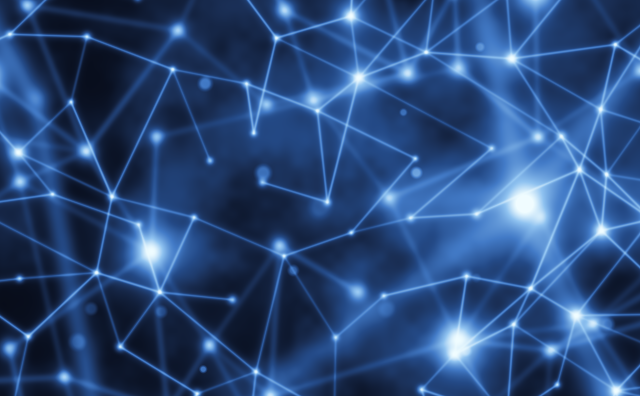
Write a WebGL 1 fragment shader that draws this background.

```glsl
precision highp float;
uniform vec2 u_resolution;

float hash(vec2 p) {
  return fract(sin(dot(p, vec2(127.1, 311.7))) * 43758.5453);
}

vec2 hash2(vec2 p) {
  return vec2(hash(p), hash(p + 57.3));
}

float noise(vec2 p) {
  vec2 i = floor(p), f = fract(p);
  f = f * f * (3.0 - 2.0 * f);
  float low = mix(hash(i), hash(i + vec2(1.0, 0.0)), f.x);
  float high = mix(hash(i + vec2(0.0, 1.0)), hash(i + 1.0), f.x);
  return mix(low, high, f.y);
}

float fbm(vec2 p) {
  float sum = 0.0, gain = 0.55;
  for (int i = 0; i < 4; i++) {
    sum += gain * noise(p);
    p = p * 2.03 + 11.7;
    gain *= 0.5;
  }
  return sum;
}

float bell(float d, float width) {
  return exp(-d * d / (width * width));
}

float screen(float a, float b) {
  return 1.0 - (1.0 - min(a, 1.0)) * (1.0 - min(b, 1.0));
}

float segment(vec2 p, vec2 a, vec2 b) {
  vec2 ab = b - a;
  return length(p - a - ab * clamp(dot(p - a, ab) / dot(ab, ab), 0.0, 1.0));
}

vec2 rotate(vec2 p, float angle) {
  float c = cos(angle), s = sin(angle);
  return vec2(c * p.x - s * p.y, s * p.x + c * p.y);
}

vec2 nodeAt(vec2 id) {
  return id + 0.12 + 0.76 * hash2(id);
}

// One layer of jittered nodes joined to random neighbours; sizes in cells
float network(vec2 p, float lineWidth, float lineLight, float nodeSize, float seed) {
  vec2 cell = floor(p) + seed;
  p += seed;
  float light = 0.0;
  for (int y = -1; y <= 2; y++) {
    for (int x = -2; x <= 1; x++) {
      vec2 id = cell + vec2(float(x), float(y));
      vec2 node = nodeAt(id);
      float hub = step(0.86, hash(id + 8.1));
      float d = length(p - node);
      float core = bell(d, nodeSize * (0.7 + 0.5 * hash(id + 3.7) + 0.9 * hub));
      light = screen(light, core * (0.68 + 0.3 * hub));
      light = screen(light, 0.42 * hub * bell(d, nodeSize * 5.0));
      for (int k = 0; k < 4; k++) {
        float n = float(k);
        vec2 side = k == 3 ? vec2(0.0, 1.0) : vec2(1.0, n - 1.0);
        float chance = hash(id * 1.7 + n * 13.3);
        float linked = step(chance, 0.42 + 0.35 * hub);
        float away = segment(p, node, nodeAt(id + side));
        float glow = bell(away, lineWidth) + 0.25 * bell(away, lineWidth * 3.5);
        float strength = lineLight * (0.5 + 0.6 * hash(id + n * 5.9));
        light = screen(light, linked * strength * glow);
      }
    }
  }
  return light;
}

// Out-of-focus discs
float bokeh(vec2 p, float density) {
  vec2 cell = floor(p);
  float light = 0.0;
  for (int y = -1; y <= 1; y++) {
    for (int x = -1; x <= 1; x++) {
      vec2 id = cell + vec2(float(x), float(y));
      float radius = mix(0.06, 0.23, pow(hash(id + 21.4), 2.0));
      float disc = 1.0 - smoothstep(radius * 0.35, radius, length(p - id - hash2(id + 4.2)));
      light = screen(light, disc * step(hash(id + 9.6), density) * mix(0.15, 0.6, hash(id + 31.0)));
    }
  }
  return light;
}

float beam(vec2 p, vec2 a, vec2 b, float width, float strength) {
  return strength * bell(segment(p, a, b), width);
}

vec3 blend(vec3 color, vec3 next, float from, float to, float t) {
  return mix(color, next, clamp((t - from) / (to - from), 0.0, 1.0));
}

vec3 palette(float t) {
  vec3 color = blend(vec3(0.015, 0.02, 0.05), vec3(0.04, 0.07, 0.14), 0.0, 0.1, t);
  color = blend(color, vec3(0.10, 0.18, 0.33), 0.1, 0.25, t);
  color = blend(color, vec3(0.14, 0.29, 0.53), 0.25, 0.42, t);
  color = blend(color, vec3(0.26, 0.48, 0.78), 0.42, 0.6, t);
  color = blend(color, vec3(0.56, 0.76, 0.94), 0.6, 0.84, t);
  return blend(color, vec3(0.94, 0.99, 1.0), 0.84, 1.0, t);
}

void main() {
  vec2 p = gl_FragCoord.xy / u_resolution.y;
  vec2 hub = vec2(1.325, 0.485);

  // Cloudy haze, brightest right of the centre
  vec2 q = (p - vec2(1.0, 0.47)) * vec2(1.2, 1.7);
  float center = exp(-dot(q, q));
  float cloud = smoothstep(0.25, 0.8, fbm(p * 4.5 + 3.0));
  float light = 0.03 + 0.32 * cloud * (0.35 + 0.65 * center) + 0.13 * center;

  // Wide blurred beams
  light = screen(light, beam(p, hub, vec2(1.2, 1.05), 0.04, 0.36));
  light = screen(light, beam(p, hub, vec2(1.55, -0.05), 0.05, 0.4));
  light = screen(light, beam(p, hub, vec2(1.72, 0.97), 0.04, 0.3));
  light = screen(light, beam(p, hub, vec2(0.72, 0.05), 0.04, 0.26));
  light = screen(light, beam(p, vec2(0.8, 0.47), vec2(1.7, 0.54), 0.045, 0.2));
  light = screen(light, beam(p, vec2(-0.05, 1.0), vec2(0.09, 0.75), 0.03, 0.33));
  light = screen(light, beam(p, vec2(0.09, 0.75), vec2(0.24, -0.05), 0.028, 0.33));

  // Depth layers, from blurred to sharp
  light = screen(light, bokeh(p * 5.0, 0.4));
  light = screen(light, network(rotate(p, 0.5) * 3.6, 0.035, 0.2, 0.075, 40.0));
  light = screen(light, network(rotate(p, -0.3) * 5.6, 0.02, 0.42, 0.056, 17.0));

  // Main flare
  float d = length(p - hub);
  light = screen(light, 0.95 * bell(d, 0.032) + 0.4 * bell(d, 0.11));
  gl_FragColor = vec4(palette(light), 1.0);
}
```
